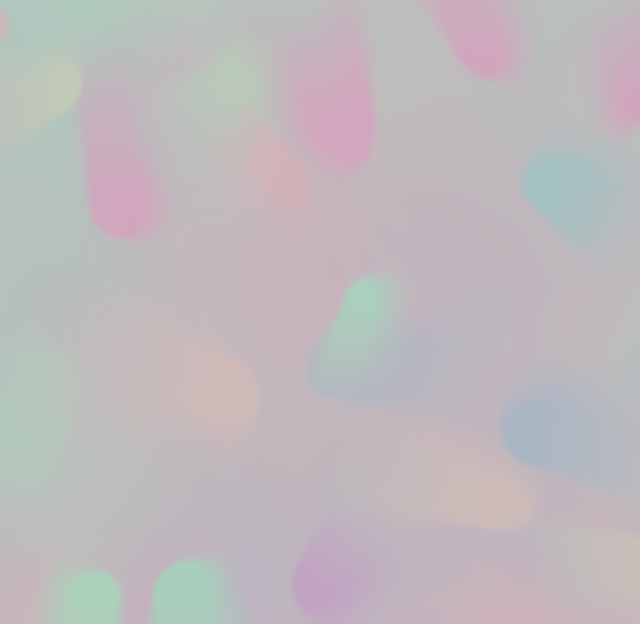
Reproduce this background procedurally as a Shadertoy shader.

```glsl
const int GRID = 6;
const float CELL = 0.25;
const vec3 NEUTRAL = vec3(0.735, 0.73, 0.743);
const vec3 GREEN_AXIS = vec3(-0.075, 0.085, -0.004);
const vec3 WARM_AXIS = vec3(0.065, 0.04, -0.03);

vec2 hash22(vec2 p) {
    vec3 q = fract(p.xyx * vec3(0.1031, 0.1030, 0.0973));
    q += dot(q, q.yzx + 33.33);
    return fract((q.xx + q.yz) * q.zy);
}

// Two channels of smooth value noise in -1..1
vec2 noise2(vec2 p) {
    vec2 i = floor(p);
    vec2 f = fract(p);
    f = f * f * f * (f * (f * 6.0 - 15.0) + 10.0);
    vec2 low = mix(hash22(i), hash22(i + vec2(1.0, 0.0)), f.x);
    vec2 high = mix(hash22(i + vec2(0.0, 1.0)), hash22(i + vec2(1.0, 1.0)), f.x);
    return 2.0 * mix(low, high, f.y) - 1.0;
}

vec2 rotate(vec2 v, float angle) {
    float c = cos(angle);
    float s = sin(angle);
    return vec2(c * v.x - s * v.y, s * v.x + c * v.y);
}

// Broad wash: x is green against pink, y is warm against cool
vec2 washChroma(vec2 p) {
    vec2 drift = 0.5 * noise2(p * vec2(2.6, 1.9) + 17.0);
    drift += 0.16 * noise2(p * vec2(6.0, 3.2) + 41.0);
    return drift * vec2(1.0, 0.7) + vec2(0.45, 0.1) * (p.y - 0.5);
}

// Crisp rounded head, widening tail that dissolves; returns coverage and position
vec2 petal(vec2 p, vec2 heading, float radius, float len, float side) {
    float along = clamp(-dot(p, heading), 0.0, len);
    float across = side * (p.x * heading.y - p.y * heading.x);
    float dist = length(p + heading * along) - radius - 0.16 * along;
    float blur = 0.009 + 0.16 * along + 0.035 * smoothstep(-0.3 * radius, radius, across);
    float s = along / len;
    float cover = 1.0 - smoothstep(-blur, blur, dist);
    return vec2(cover * (1.0 - smoothstep(0.35, 1.0, s)), s);
}

// Heading sets the hue: up is green, down pink, right warm, left cool
vec2 addPetal(vec2 chroma, vec2 p, vec2 cell) {
    vec2 jitter = hash22(cell + 5.0);
    vec2 turn = hash22(cell + 73.0);
    vec2 size = hash22(cell + 139.0);
    float angle = 6.2832 * turn.x;
    vec2 heading = normalize(vec2(0.75 * cos(angle), sin(angle)));
    heading = rotate(heading, 0.35);
    vec2 center = CELL * (cell + 0.1 + 0.8 * jitter);
    float side = turn.y < 0.5 ? -1.0 : 1.0;
    vec2 shape = petal(p - center, heading, mix(0.038, 0.07, size.x),
                       mix(0.24, 0.42, size.y), side);
    vec2 tint = heading.yx * vec2(1.1, 0.85) * (1.0 - 1.35 * shape.y);
    return mix(chroma, tint, 0.92 * shape.x);
}

void mainImage(out vec4 fragColor, in vec2 fragCoord) {
    vec2 p = fragCoord / iResolution.y;
    vec2 chroma = washChroma(p);

    // Gentle bending of the petals
    vec2 bent = p + 0.04 * noise2(p * 3.5 + 9.0);
    for (int i = 0; i < GRID * GRID; i++) {
        vec2 cell = vec2(i % GRID, i / GRID) - 1.0;
        chroma = addPetal(chroma, bent, cell);
    }

    vec3 color = NEUTRAL + chroma.x * GREEN_AXIS + chroma.y * WARM_AXIS;
    fragColor = vec4(color, 1.0);
}
```
